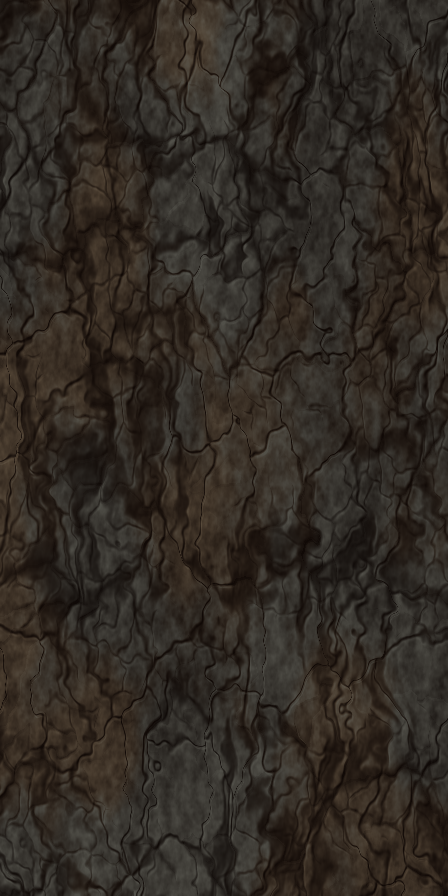
Write a Shadertoy shader that draws this texture.

```glsl
#define PLATE_SCALE vec2(9.0, 4.2)
#define SHARD_SCALE vec2(21.0, 11.0)
#define FISSURE_SCALE vec2(8.0, 1.7)
#define WARP 0.13
#define RELIEF 0.30
#define GRAIN 1.15
#define LIGHT_STEP vec2(-0.003, 0.006)
#define DEEP_BROWN vec3(0.060, 0.036, 0.026)
#define PALE_BARK vec3(0.310, 0.285, 0.250)
#define WARM_TINT vec3(1.07, 0.97, 0.86)
#define COOL_TINT vec3(0.95, 1.01, 1.05)

vec2 hash2(vec2 p) {
    vec3 q = fract(p.xyx * vec3(0.1031, 0.1030, 0.0973));
    q += dot(q, q.yzx + 33.33);
    return fract((q.xx + q.yz) * q.zy);
}

float noise(vec2 p) {
    vec2 i = floor(p), f = fract(p);
    f = f * f * (3.0 - 2.0 * f);
    float low = mix(hash2(i).x, hash2(i + vec2(1, 0)).x, f.x);
    float high = mix(hash2(i + vec2(0, 1)).x, hash2(i + vec2(1, 1)).x, f.x);
    return mix(low, high, f.y);
}

float fbm(vec2 p) {
    float sum = 0.0, amp = 0.533;
    for (int k = 0; k < 4; k++) {
        sum += amp * noise(p);
        p = mat2(1.92, 0.56, -0.56, 1.92) * p + 17.3;
        amp *= 0.5;
    }
    return sum;
}

// x: distance to the cell border, y: random value of the cell
vec2 cells(vec2 p) {
    vec2 base = floor(p);
    float nearest = 9.0, second = 9.0, id = 0.0;
    for (int y = -1; y <= 1; y++)
    for (int x = -1; x <= 1; x++) {
        vec2 cell = base + vec2(x, y);
        vec2 rnd = hash2(cell + 71.0);
        float d = length(cell + rnd - p);
        if (d < nearest) {
            second = nearest;
            nearest = d;
            id = fract(rnd.x * 7.3 + rnd.y * 3.1);
        } else {
            second = min(second, d);
        }
    }
    return vec2(second - nearest, id);
}

// x: surface height, y: openness of the cracks (0 is a deep gap)
vec2 bark(vec2 p) {
    vec2 bend = vec2(fbm(p * vec2(9.0, 6.0)), fbm(p * vec2(11.0, 7.0) + 31.0)) - 0.5;
    vec2 jag = vec2(noise(p * 42.0), noise(p * 38.0 + 9.0)) - 0.5;
    vec2 w = p + WARP * bend + 0.018 * jag;

    vec2 plate = cells(w * PLATE_SCALE);
    vec2 shard = cells(w * SHARD_SCALE + 5.0);
    float wear = fbm(p * vec2(7.0, 4.0) + 53.0);
    float ridge = abs(fbm(w * FISSURE_SCALE + 12.0) - 0.5);

    float plateGap = smoothstep(0.0, 0.03 + 0.22 * smoothstep(0.35, 0.7, wear), plate.x);
    float shardGap = smoothstep(0.0, 0.18, shard.x + 0.5 * smoothstep(0.48, 0.7, 1.0 - wear));
    float fissure = smoothstep(0.0, 0.02 + 0.06 * wear, ridge);

    float gaps = mix(0.35, 1.0, plateGap) * mix(0.6, 1.0, shardGap) * mix(0.3, 1.0, fissure);
    float height = gaps + 0.35 * plate.y + 0.25 * shard.y
                 + 0.9 * fbm(p * vec2(34.0, 18.0));
    return vec2(height, gaps);
}

void mainImage(out vec4 fragColor, in vec2 fragCoord) {
    vec2 p = fragCoord / iResolution.x;

    // Side light over the flaking plates
    vec2 here = bark(p);
    float slope = here.x - bark(p + LIGHT_STEP).x;

    // Rough fibres and broad weathering
    float grain = fbm(p * vec2(62.0, 36.0)) - 0.5;
    float speck = noise(p * vec2(150.0, 110.0)) - 0.5;
    float patches = fbm(p * vec2(4.5, 2.2) + 80.0) - 0.5;
    float tone = 0.70 + 0.55 * patches + GRAIN * 0.6 * grain + 0.16 * speck
               + 0.22 * (here.x - here.y - 0.75);
    tone = tone * mix(0.12, 1.0, here.y) + RELIEF * clamp(slope, -0.9, 0.7);

    // Brown inner bark against grey lichen-dusted plates
    float grey = smoothstep(0.36, 0.64, fbm(p * vec2(5.0, 2.6) + 140.0) + 0.25 * (tone - 0.5));
    vec3 color = mix(DEEP_BROWN, PALE_BARK, clamp(tone, 0.0, 1.1));
    color *= mix(WARM_TINT, COOL_TINT, grey);
    fragColor = vec4(color, 1.0);
}
```
